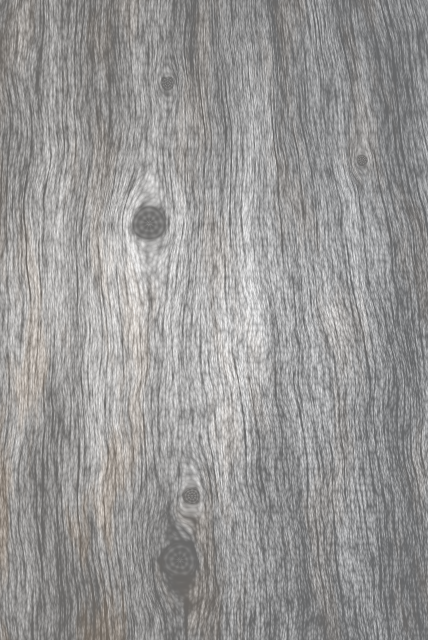
Give the GLSL for this texture, as a WebGL 2 fragment shader.

```glsl
#version 300 es
precision highp float;
// Weathered grey wood plank: cracked vertical grain flowing around dark knots.
uniform vec2 u_resolution;
out vec4 fragColor;

float hash(vec2 c) {
  return fract(sin(dot(c, vec2(127.1, 311.7))) * 43758.5);
}

// Cellular noise: distance to the nearest scattered point.
float cells(vec2 p) {
  vec2 base = floor(p);
  float nearest = 4.0;
  for (int j = -1; j <= 1; j++) {
    for (int i = -1; i <= 1; i++) {
      vec2 c = base + vec2(i, j);
      vec2 d = c + vec2(hash(c), hash(c + 57.3)) - p;
      nearest = min(nearest, dot(d, d));
    }
  }
  return sqrt(nearest);
}

// Layered, rotated sines, roughly -1 to 1.
float waves(vec2 p) {
  float sum = 0.0, amp = 0.5;
  for (int i = 0; i < 4; i++) {
    sum += amp * sin(p.x + 1.5 * sin(p.y));
    p = mat2(1.6, 1.2, -1.2, 1.6) * p + 1.3;
    amp *= 0.6;
  }
  return sum;
}

// Thin broken lines along the grain; density is lines per canvas height.
float cracks(vec2 grain, float density) {
  float x = grain.x * density, y = grain.y, ink = 0.0;
  float width = (0.0012 + 0.7 / u_resolution.y) * density;
  for (int i = -1; i <= 1; i++) {
    float id = floor(x) + float(i);
    float seed = hash(vec2(id, density));
    float center = id + 0.2 + 0.6 * hash(vec2(density, id)) + 0.2 * sin(y * 14.0 + 6.28 * seed);
    float broken = sin(y * (5.0 + 14.0 * seed) + 40.0 * seed) + 0.5 * sin(y * 31.0 + 90.0 * seed);
    float strength = smoothstep(-0.7, 0.7, broken) * (0.3 + 0.7 * hash(vec2(id, 3.7)));
    ink = max(ink, strength * (1.0 - smoothstep(0.0, width, abs(x - center))));
  }
  return ink;
}

void main() {
  vec2 p = gl_FragCoord.xy / u_resolution.y;

  // Grain flow: a lean on the right plus slow wandering.
  float u = p.x + 0.13 * (p.y - 0.5) * smoothstep(0.2, 0.6, p.x);
  u += 0.012 * waves(p * vec2(7.0, 6.0) + 2.0);

  // Knots (centre, radius) push the grain aside.
  vec3 knots[5] = vec3[5](vec3(0.233, 0.651, 0.028), vec3(0.281, 0.125, 0.028),
    vec3(0.300, 0.225, 0.013), vec3(0.262, 0.870, 0.010), vec3(0.566, 0.750, 0.008));
  float knotMask = 0.0, knotTone = 0.0, rim = 0.0, halo = 0.0;
  for (int i = 0; i < 5; i++) {
    vec2 d = p - knots[i].xy;
    float r = knots[i].z;
    vec2 e = d / (r * vec2(1.9, 3.6));
    float push = exp(-dot(e, e));
    u -= 0.75 * d.x * push;
    halo += push * sin(length(e) * 17.0 + 1.5 * waves(d * 40.0));
    float angle = atan(d.y, d.x);
    float ring = length(d) / r * (1.0 + 0.05 * sin(3.0 * angle + float(i)));
    float inside = 1.0 - smoothstep(0.85, 1.05, ring);
    knotMask = max(knotMask, inside);
    knotTone += inside * (0.05 * sin(ring * 19.0 + waves(d * 90.0)) + 0.04 * sin(angle * 9.0));
    rim += exp(-pow((ring - 1.0) / 0.14, 2.0));
  }
  vec2 grain = vec2(u, p.y);

  // Daylight pooled left of centre, fading to the corners.
  vec2 glow = (p - vec2(0.27, 0.52)) / 0.33;
  float tone = 0.515 + 0.24 * exp(-dot(glow, glow));

  // Broad figure, narrow streaks and a soft stain.
  tone += 0.085 * waves(grain * vec2(38.0, 6.0));
  tone += 0.05 * waves(grain * vec2(150.0, 7.0) + 4.0);
  vec2 stain = (p - vec2(0.285, 0.745)) / vec2(0.035, 0.05);
  tone -= 0.1 * exp(-dot(stain, stain));

  // Elongated fibres and fine speckle, strongest where the wood is bright.
  float relief = 0.55 + 0.8 * tone;
  tone += 0.27 * relief * (0.44 - cells(grain * vec2(260.0, 34.0)));
  float worn = smoothstep(0.15, 0.5, p.x) * smoothstep(0.8, 0.45, p.y);
  tone += (0.17 + 0.08 * worn) * relief * (0.44 - cells(grain * vec2(400.0, 120.0)));

  // Cracks, then the knots over them.
  tone -= 0.24 * cracks(grain, 100.0) + 0.1 * cracks(grain + 0.37, 190.0);
  tone -= 0.05 * halo + 0.14 * min(rim, 1.0);
  tone = mix(tone, 0.42 + knotTone, 0.85 * knotMask);

  // Faded blacks: a soft floor under the darkest tones.
  tone = 0.40 + log(1.0 + exp((tone - 0.40) * 28.0)) / 28.0;

  // Brown weathering at lower left and in patches, cooler grey on the right.
  float warm = smoothstep(0.0, 0.8, waves(vec2(u * 40.0, p.y * 9.0) + 7.0));
  warm *= 0.35 + 0.65 * smoothstep(0.45, 0.05, p.x) * smoothstep(0.8, 0.2, p.y);
  vec3 color = vec3(tone) + warm * vec3(0.03, 0.0, -0.03);
  color += mix(vec3(0.005, 0.0, -0.006), vec3(-0.004, 0.0, 0.005), smoothstep(0.1, 0.6, p.x));
  fragColor = vec4(clamp(color, 0.0, 0.95), 1.0);
}
```
